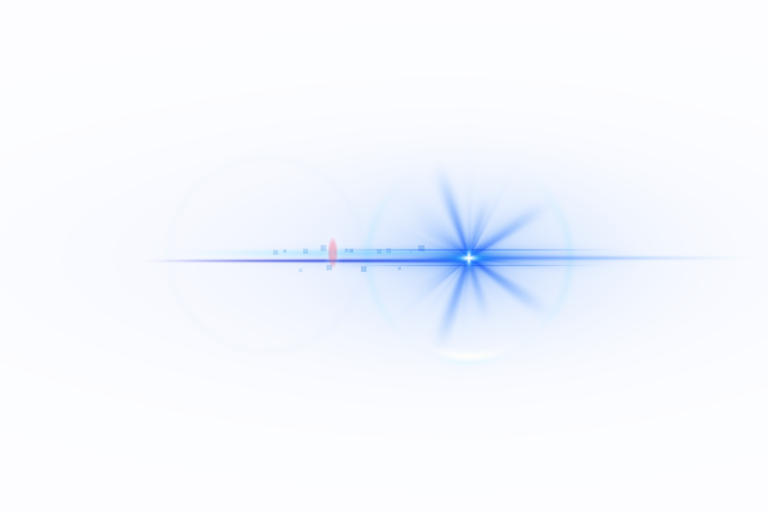
Reproduce this background procedurally as a Shadertoy shader.

```glsl
float hash(float n) {
    n = fract(n * 0.1031);
    n *= n + 33.33;
    return fract(n * (n + n));
}

float noise(float x) {
    float f = fract(x);
    return mix(hash(floor(x)), hash(floor(x) + 1.0), f * f * (3.0 - 2.0 * f));
}

float bell(float x) { return exp(-x * x); }

// Thin horizontal line that fades toward both ends
float streak(vec2 p, float y, float width, float left, float right, float peak) {
    float fade = smoothstep(left, peak, p.x) * (1.0 - smoothstep(peak, right, p.x));
    return bell((p.y - y) / width) * fade;
}

// Wedges mirrored above and below the star, plus fine angular fibres
float starRays(vec2 d) {
    vec2 m = vec2(d.x, abs(d.y));
    vec4 angles = radians(vec4(35.0, 74.0, 108.5, 146.0));
    vec4 lengths = vec4(0.21, 0.14, 0.21, 0.14);
    vec4 strengths = vec4(0.5, 0.4, 0.6, 0.22);
    float sum = 0.0;
    for (int i = 0; i < 4; i++) {
        vec2 dir = vec2(cos(angles[i]), sin(angles[i]));
        float along = dot(m, dir);
        float across = dot(m, vec2(-dir.y, dir.x));
        float fade = 1.0 - smoothstep(0.0, lengths[i], along);
        sum += strengths[i] * fade * step(0.0, along)
             * bell(across / (0.004 + 0.07 * max(along, 0.0)));
    }
    float fibres = noise(atan(d.y, d.x) * 9.0 + 40.0);
    return sum + 0.55 * fibres * fibres * exp(-length(d) / 0.045);
}

// Small translucent squares scattered along the streaks
float squares(vec2 p) {
    float sum = 0.0;
    for (int i = 0; i < 14; i++) {
        float k = float(i);
        float side = mod(k, 3.0) < 2.0 ? 0.511 : 0.476;
        vec2 c = vec2(0.53 + 0.022 * k + 0.016 * hash(k + 3.0),
                      side + 0.012 * (hash(k + 21.0) - 0.5));
        float halfSize = 0.002 + 0.004 * hash(k + 57.0);
        vec2 q = abs(p - c) - halfSize;
        sum += (0.4 + 0.6 * hash(k + 83.0))
             * (1.0 - smoothstep(-0.0015, 0.0015, max(q.x, q.y)));
    }
    return sum;
}

void mainImage(out vec4 fragColor, in vec2 fragCoord) {
    vec2 p = fragCoord / iResolution.y;
    p.x += 0.75 - 0.5 * iResolution.x / iResolution.y;
    vec2 d = p - vec2(0.916, 0.496);
    float r = length(d);
    vec3 blue = vec3(1.0, 0.55, 0.02);
    vec3 cyan = vec3(1.0, 0.1, 0.0);
    vec3 violet = vec3(0.9, 0.85, 0.15);

    // Broad haze and the glow around the star
    vec2 haze = (p - vec2(0.8, 0.496)) / vec2(0.66, 0.21);
    vec3 ink = vec3(0.04, 0.03, 0.002) * exp(-dot(haze, haze));
    ink += blue * 0.22 * exp(-length(d / vec2(0.14, 0.075)));
    ink += blue * 0.05 * bell(length(d / vec2(0.24, 0.13)));
    ink += blue * starRays(d);

    // Horizontal band and its lines
    ink += blue * 0.22 * streak(p, 0.496, 0.018, 0.4, 1.3, 0.92);
    ink += cyan * 0.22 * streak(p, 0.506, 0.006, 0.3, 1.1, 0.75);
    ink += violet * 0.75 * streak(p, 0.4905, 0.0028, 0.26, 0.95, 0.6);
    ink += blue * 0.6 * streak(p, 0.4905, 0.004, 0.5, 1.0, 0.87);
    ink += blue * 0.45 * streak(p, 0.512, 0.0017, 0.6, 1.22, 0.91);
    ink += blue * 0.4 * streak(p, 0.4815, 0.0015, 0.64, 1.2, 0.91);
    ink += blue * 0.4 * streak(p, 0.496, 0.004, 0.8, 1.5, 0.95);

    // Halo around the star and a faint second ring
    float sides = d.x * d.x / (r * r + 0.0001);
    ink += cyan * 0.07 * bell((r - 0.197) / 0.009) * sides * sides;
    ink += blue * 0.012 * bell((length(p - vec2(0.52, 0.502)) - 0.19) / 0.008);

    // Squares and the pink lens spot
    ink += vec3(0.3, 0.16, 0.04) * squares(p);
    float spot = length((p - vec2(0.65, 0.506)) / vec2(0.011, 0.034));
    ink *= 1.0 - 0.6 * bell(spot);
    ink += vec3(0.0, 0.28, 0.2) * (1.0 - smoothstep(0.4, 1.05, spot));

    // Flattened blue flare at the heart of the star
    ink += blue * 1.4 * exp(-abs(d.x) / 0.045 - abs(d.y) / 0.009);
    ink += blue * 0.8 * exp(-r / 0.02);
    vec3 color = vec3(0.991, 0.993, 0.999) * exp(-ink);

    // Bright arc below the star, with a cyan rim
    float arc = bell(d.x / 0.06) * step(d.y, 0.0);
    color -= vec3(0.05, 0.0, 0.0) * arc * bell((r - 0.204) / 0.006);
    color = mix(color, vec3(1.0, 1.0, 0.985), 0.9 * arc * bell((r - 0.192) / 0.008));

    // Cyan core with a small white cross
    float core = exp(-pow(abs(d.x) / 0.03, 1.2) - pow(abs(d.y) / 0.008, 1.2));
    core = max(core, 0.8 * bell(d.x / 0.009) * bell(d.y / 0.015));
    color = mix(color, vec3(0.15, 0.85, 1.0), core);
    float center = max(bell(d.x / 0.013) * bell(d.y / 0.005),
                       bell(d.x / 0.004) * bell(d.y / 0.012));
    color = mix(color, vec3(1.0), center);
    fragColor = vec4(clamp(color, 0.0, 1.0), 1.0);
}
```
